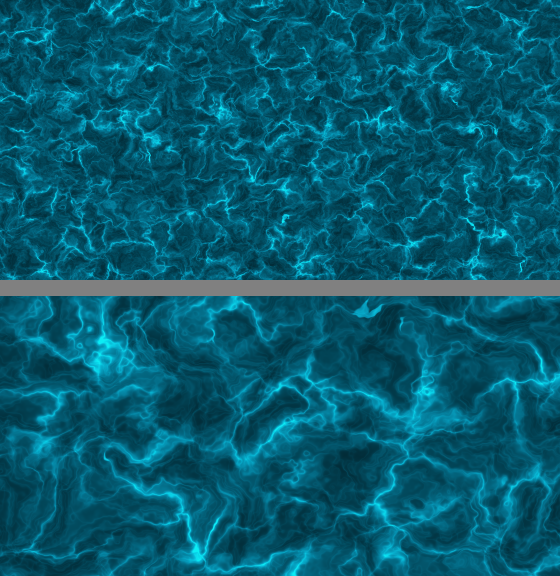
Top: the whole. Bottom: its middle third, enlarged.
Give the GLSL for this texture, as a Shadertoy shader.

```glsl
// Teal web of glowing filaments over smoky dark cells.
// Two domain-warped Voronoi webs give broken bright threads with soft halos;
// ridged gradient noise in the same warped space gives the fine wisps.

vec2 hash2(vec2 p) {
    vec3 h = fract(p.xyx * vec3(0.1031, 0.1030, 0.0973));
    h += dot(h, h.yzx + 33.33);
    return fract((h.xx + h.yz) * h.zy);
}

float gradientAt(vec2 cell, vec2 offset, vec2 f) {
    return dot(hash2(cell + offset) * 2.0 - 1.0, f - offset);
}

float noise(vec2 p) {
    vec2 i = floor(p), f = fract(p);
    vec2 u = f * f * f * (f * (f * 6.0 - 15.0) + 10.0);
    float low = mix(gradientAt(i, vec2(0, 0), f), gradientAt(i, vec2(1, 0), f), u.x);
    float high = mix(gradientAt(i, vec2(0, 1), f), gradientAt(i, vec2(1, 1), f), u.x);
    return mix(low, high, u.y);
}

float fbm(vec2 p) {
    float sum = 0.0, amp = 1.0;
    for (int i = 0; i < 5; i++) {
        sum += amp * noise(p);
        p = mat2(1.6, 1.2, -1.2, 1.6) * p + 17.3;
        amp *= 0.5;
    }
    return sum;
}

// Zero on the borders between Voronoi cells, rising inward
float cellBorder(vec2 p) {
    vec2 i = floor(p), f = fract(p);
    float nearest = 9.0, second = 9.0;
    for (int y = -1; y <= 1; y++)
    for (int x = -1; x <= 1; x++) {
        vec2 o = vec2(x, y);
        float d = length(o + hash2(i + o + 50.0) - f);
        second = min(second, max(nearest, d));
        nearest = min(nearest, d);
    }
    return second - nearest;
}

// Sum of thin ridges, each octave bent by the one before
float wisps(vec2 p) {
    float sum = 0.0, amp = 0.36;
    for (int i = 0; i < 4; i++) {
        float n = noise(p);
        sum += amp * exp(-10.0 * abs(n));
        p = mat2(1.4, 1.1, -1.1, 1.4) * (p + 0.2 * vec2(n, -n)) + 9.7;
        amp *= 0.78;
    }
    return sum;
}

float brightness(vec2 uv) {
    vec2 p = uv * vec2(9.5, 10.8) + 20.0;
    vec2 warp = vec2(fbm(p * 0.9), fbm(p * 0.9 + 31.7));
    vec2 q = p + 0.75 * warp;

    // Main web: halo, broken threads and rare swollen knots
    float border = cellBorder(q);
    float strength = smoothstep(-0.2, 0.4, noise(p * 0.9 + 71.0));
    float halo = exp(-6.5 * border) * (0.5 + 0.7 * strength);
    float thread = strength * exp(-26.0 * border);
    float swell = 0.16 * smoothstep(0.3, 0.6, noise(p * 1.1 + 13.0));
    float knot = smoothstep(swell + 0.01, swell - 0.03, border) * smoothstep(0.01, 0.04, swell);

    // Smaller web that crosses the main one
    float crossing = cellBorder(q * 1.35 + 0.7 * warp.yx + 40.0);
    float crossStrength = smoothstep(-0.2, 0.4, noise(p * 1.1 + 47.0));
    float fine = crossStrength * exp(-22.0 * crossing);
    halo += 0.5 * crossStrength * exp(-7.0 * crossing);

    float smoke = wisps(p * 1.35 + 1.2 * warp + 5.0);
    float g = 0.155 + 0.13 * halo + 0.42 * smoke * (0.65 + 0.6 * halo);
    g += 0.34 * thread + 0.26 * fine + 0.3 * knot;
    return clamp(g, 0.08, 0.93);
}

vec3 teal(float g) {
    return vec3(0.005 + 0.05 * g * g, g, 1.27 * g - 0.3 * g * g * g * g);
}

void mainImage(out vec4 fragColor, in vec2 fragCoord) {
    // Four samples per pixel smooth the threads
    vec3 color = vec3(0);
    for (int i = 0; i < 4; i++) {
        vec2 shift = vec2(i % 2, i / 2) * 0.5 - 0.25;
        color += teal(brightness((fragCoord + shift) / iResolution.y));
    }
    fragColor = vec4(color * 0.25, 1.0);
}
```
